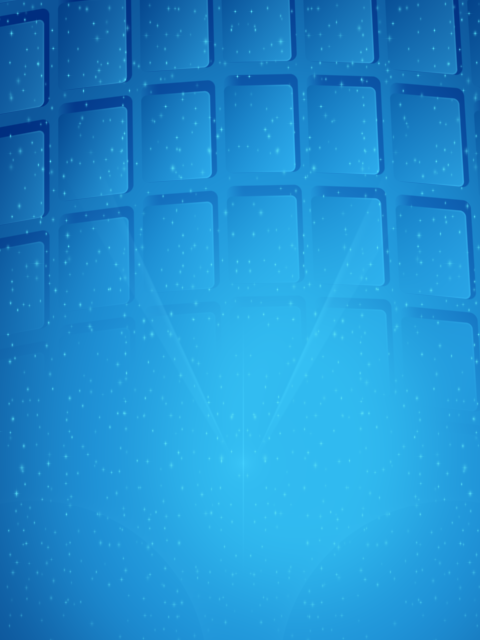
Give the GLSL for this background, as a WebGL 1 fragment shader.

```glsl
precision highp float;
// Blue glowing backdrop with a curved wall of rounded tiles, light beams and sparkles.
uniform vec2 u_resolution;

float hash(vec2 p) {
    return fract(sin(dot(p, vec2(127.1, 311.7))) * 4375.85);
}

float roundBox(vec2 p, vec2 halfSize, float radius) {
    vec2 d = abs(p) - halfSize + radius;
    return length(max(d, 0.0)) + min(max(d.x, d.y), 0.0) - radius;
}

// Radial ramp from the bright centre to the dark corners
vec3 backdrop(vec2 q) {
    vec2 p = q - vec2(0.61, 0.95);
    float d = length(p * vec2(1.0, p.y < 0.0 ? 0.67 : 0.95));
    vec3 col = mix(vec3(0.19, 0.73, 0.94), vec3(0.12, 0.57, 0.84), smoothstep(0.12, 0.46, d));
    return mix(col, vec3(0.05, 0.33, 0.6), smoothstep(0.38, 0.78, d));
}

// Grid of recessed tiles, stepped and tilted by column; returns a colour offset
vec3 tileWall(vec2 q, float aa) {
    float bend = q.x - 0.608;
    float column = (q.x - 0.087) / (1.0 + 0.068 * (q.y - 0.26)) - 0.025;
    float across = mod(column, 0.1735);
    float tilt = bend - across + 0.0815;
    float row = q.y - 0.311 * tilt * bend - 0.37;
    vec2 cell = vec2(across, mod(row, 0.231));
    float holeDist = roundBox(cell - vec2(0.087, 0.117), vec2(0.0775, 0.102), 0.016);
    float faceDist = roundBox(cell - vec2(0.0815, 0.128), vec2(0.072, 0.091), 0.012);
    float hole = smoothstep(aa, -aa, holeDist);
    float face = smoothstep(aa, -aa, faceDist);

    float shade = dot(cell, vec2(4.6, 1.8)) - 0.15;
    float rim = face * smoothstep(-0.005, 0.0, faceDist) * smoothstep(0.05, 0.15, across);
    float bevel = hole * (1.0 - face) * smoothstep(0.0, 0.05, across);
    vec3 offset = face * vec3(0.1, 0.2, 0.17) * (shade - 0.36);
    offset += rim * vec3(0.05, 0.07, 0.05);
    offset -= bevel * vec3(0.05, 0.15, 0.1);
    float reach = q.y - 0.6 * max(bend, 0.0) + 0.15 * min(bend, 0.0);
    return offset * (1.0 - smoothstep(0.2, 0.74, reach));
}

// Mirrored V of beams, a central line and two faint arcs
float beams(vec2 q, float aa) {
    float side = abs(q.x - 0.507);
    float rise = 1.005 - q.y;
    float slope = side / max(rise, 0.001);
    float reach = smoothstep(0.03, 0.15, rise) * smoothstep(0.75, 0.35, rise);
    float soft = 1.5 * aa / max(rise, 0.02);
    float band = smoothstep(0.455 - soft, 0.455 + soft, slope)
               * smoothstep(0.585 + soft, 0.585 - soft, slope);
    float light = reach * band * (0.3 + 0.45 * smoothstep(0.5, 0.455, slope));
    light += 0.12 * reach * smoothstep(0.46, 0.1, slope);
    light += 0.6 * smoothstep(0.003, 0.0, side) * smoothstep(0.3, 0.0, abs(q.y - 0.93));
    light += 0.8 * exp(-length(vec2(side, q.y - 0.965)) * 40.0);
    float arc = length(vec2(side - 0.4375, q.y - 1.406)) - 0.363;
    return light + 0.25 * smoothstep(-aa, aa, arc) * exp(-max(arc, 0.0) * 45.0)
                 * smoothstep(0.98, 1.1, q.y);
}

// Mirrored scatter of twinkles, a few of them large, in several scales
float sparkles(vec2 q) {
    float light = 0.0;
    vec2 p = vec2(abs(q.x - 0.507), q.y);
    for (int i = 0; i < 4; i++) {
        float layer = float(i);
        float scale = 10.0 + 8.0 * layer;
        vec2 id = floor(p * scale);
        vec2 seed = id + 37.0 * layer;
        vec2 jitter = 0.25 + 0.5 * vec2(hash(seed), hash(seed + 5.3));
        vec2 d = (p * scale - id - jitter) / scale;
        float rank = hash(seed + 9.1);
        float size = mix(0.0024, 0.0062 - 0.0008 * layer, rank * rank * rank);
        float core = exp(-dot(d * vec2(1.2, 0.8), d * vec2(1.2, 0.8)) / (size * size));
        float cross = exp(-(abs(d.x * d.y) * 9.0 / size + length(d)) / size);
        light += (0.6 * core + 0.5 * cross) * step(0.55, hash(seed + 2.7))
               * mix(0.2, 1.0, hash(seed + 6.4));
    }
    return light * (1.0 - 0.45 * smoothstep(1.0, 1.3, q.y));
}

void main() {
    // Width is 1, y runs down from the top
    vec2 uv = gl_FragCoord.xy / u_resolution;
    vec2 q = vec2(uv.x, (1.0 - uv.y) * 4.0 / 3.0);
    float aa = 1.0 / u_resolution.x;

    vec3 col = backdrop(q) + tileWall(q, aa);
    col += vec3(0.05, 0.06, 0.04) * beams(q, aa);
    col = mix(col, vec3(0.34, 0.87, 0.96), min(0.85 * sparkles(q), 0.85));
    gl_FragColor = vec4(clamp(col, 0.0, 1.0), 1.0);
}
```
